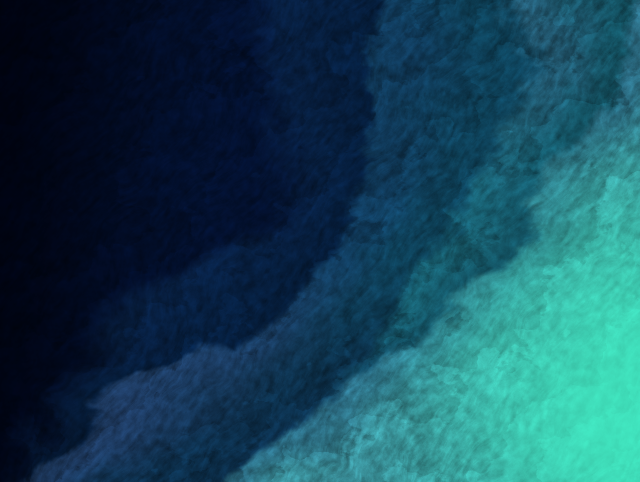
This background is drawn by a WebGL 1 fragment shader. Its source:

```glsl
precision highp float;
// Layered brushed waves, from midnight blue at upper left to glowing mint at lower right.
uniform vec2 u_resolution;

float hash(vec2 p) {
  vec3 q = fract(vec3(p.xyx) * 0.1031);
  q += dot(q, q.yzx + 33.33);
  return fract((q.x + q.y) * q.z);
}

float noise(vec2 p) {
  vec2 i = floor(p), f = fract(p);
  f = f * f * (3.0 - 2.0 * f);
  return mix(mix(hash(i), hash(i + vec2(1, 0)), f.x),
             mix(hash(i + vec2(0, 1)), hash(i + vec2(1, 1)), f.x), f.y);
}

// Fractal noise, roughly centred on zero
float fbm(vec2 p) {
  float sum = 0.0, amp = 0.5;
  for (int i = 0; i < 5; i++) {
    sum += amp * (noise(p) - 0.5);
    p = mat2(1.6, 1.2, -1.2, 1.6) * p + 7.3;
    amp *= 0.52;
  }
  return sum;
}

float bump(float y, float centre, float width) {
  float d = (y - centre) / width;
  return exp(-d * d);
}

// Horizontal position of each wave front at height y
float mintEdge(float y) {
  return 0.31 + 0.665 * y * (2.0 - y) - 0.055 * bump(y, 0.64, 0.1);
}

float tealEdge(float y) {
  float x = 0.46 + 0.43 * y - 0.9 * max(y - 0.87, 0.0) + 0.03 * bump(y, 0.61, 0.1);
  return min(x, mintEdge(y) - 0.03);
}

float blueEdge(float y) {
  float rise = 1.0 - pow(1.0 - clamp(y / 0.62, 0.0, 1.0), 1.7);
  return 0.57 * rise - 0.1 * bump(y, 0.2, 0.07);
}

float navyEdge(float y) {
  return 0.13 * clamp(y / 0.25, 0.0, 1.0) + 0.3 * smoothstep(0.3, 0.58, y)
       - 0.03 * smoothstep(0.65, 0.85, y);
}

// Progress from one front to the next
float across(float x, float from, float to) {
  return clamp((x - from) / max(to - from, 0.03), 0.0, 1.0);
}

void main() {
  vec2 uv = gl_FragCoord.xy / u_resolution;
  vec2 p = gl_FragCoord.xy / u_resolution.y;

  // Ragged fronts: broad billows plus fine torn bristles, in both directions
  vec2 warp = vec2(fbm(p * 4.0), fbm(p * 4.0 + 19.0));
  vec2 torn = vec2(fbm(p * 10.0 + warp * 2.0), fbm(p * 10.0 + 31.0));
  float bristle = fbm(p * vec2(34.0, 55.0));
  float x = uv.x + 0.07 * torn.x + 0.03 * bristle;
  float y = uv.y + 0.08 * torn.y + 0.02 * bristle;
  float navy = navyEdge(y), blue = blueEdge(y), teal = tealEdge(y), mint = mintEdge(y);

  // Midnight base
  vec3 col = mix(vec3(0.0, 0.012, 0.065), vec3(0.01, 0.063, 0.18),
                 smoothstep(0.0, 0.4, uv.x + 0.1 * (1.0 - uv.y)));

  // Navy band
  vec3 band = mix(vec3(0.03, 0.12, 0.255), vec3(0.02, 0.115, 0.235), across(x, navy, blue));
  band *= mix(0.7, 1.0, smoothstep(0.0, 0.3, uv.x));
  col = mix(col, band, smoothstep(-0.03, 0.06, x - navy));

  // Blue band: pale violet-blue below, deep teal-blue above
  vec3 crest = mix(vec3(0.115, 0.225, 0.375), vec3(0.06, 0.22, 0.345), smoothstep(0.15, 0.5, y));
  vec3 trough = mix(vec3(0.045, 0.18, 0.29), vec3(0.05, 0.245, 0.335), smoothstep(0.1, 0.5, y));
  band = mix(crest, trough, smoothstep(0.1, 0.9, across(x, blue, teal)));
  band *= mix(0.7, 1.0, smoothstep(0.0, 0.15, uv.x));
  col = mix(col, band, smoothstep(-0.01, 0.022, x - blue));

  // Teal band
  crest = mix(vec3(0.09, 0.365, 0.43), vec3(0.14, 0.36, 0.46), smoothstep(0.5, 0.95, y));
  band = mix(crest, vec3(0.075, 0.33, 0.395), smoothstep(0.2, 1.0, across(x, teal, mint)));
  col = mix(col, band, smoothstep(-0.012, 0.03, x - teal) * smoothstep(0.12, 0.36, y));

  // Mint water with its glow
  float reach = length(vec2((uv.x - 1.05) * 1.33, uv.y - 0.14)) + 0.1 * warp.x;
  float glow = 1.0 - smoothstep(0.08, 0.72, reach);
  crest = mix(vec3(0.16, 0.4, 0.49), vec3(0.21, 0.52, 0.56), smoothstep(0.0, 0.18, x - mint));
  band = mix(crest, vec3(0.25, 0.88, 0.735), glow);
  col = mix(col, band, smoothstep(-0.01, 0.024, x - mint));

  // Faint overlapping lobes: each brightens sharply, then fades toward the next
  float phase = (uv.x - 0.8 * uv.y) * 6.0 + 3.0 * warp.y + 1.6 * torn.x + 0.6 * bristle;
  float saw = fract(phase);
  float lobe = smoothstep(0.0, 0.1, saw) * (1.0 - saw) - 0.45;

  // Slanted brush strokes, calmer inside the glow
  vec2 flow = p + 0.12 * warp;
  vec2 stroke = vec2(dot(flow, vec2(0.6, 0.8)), dot(flow, vec2(0.8, -0.6)));
  float grain = 0.2 * lobe + 0.25 * torn.x
              + 0.5 * fbm(stroke * vec2(36.0, 110.0))
              + 0.45 * fbm(p * 75.0);
  col *= 1.0 + grain * mix(1.0, 0.15, glow);
  gl_FragColor = vec4(clamp(col, 0.0, 1.0), 1.0);
}
```
